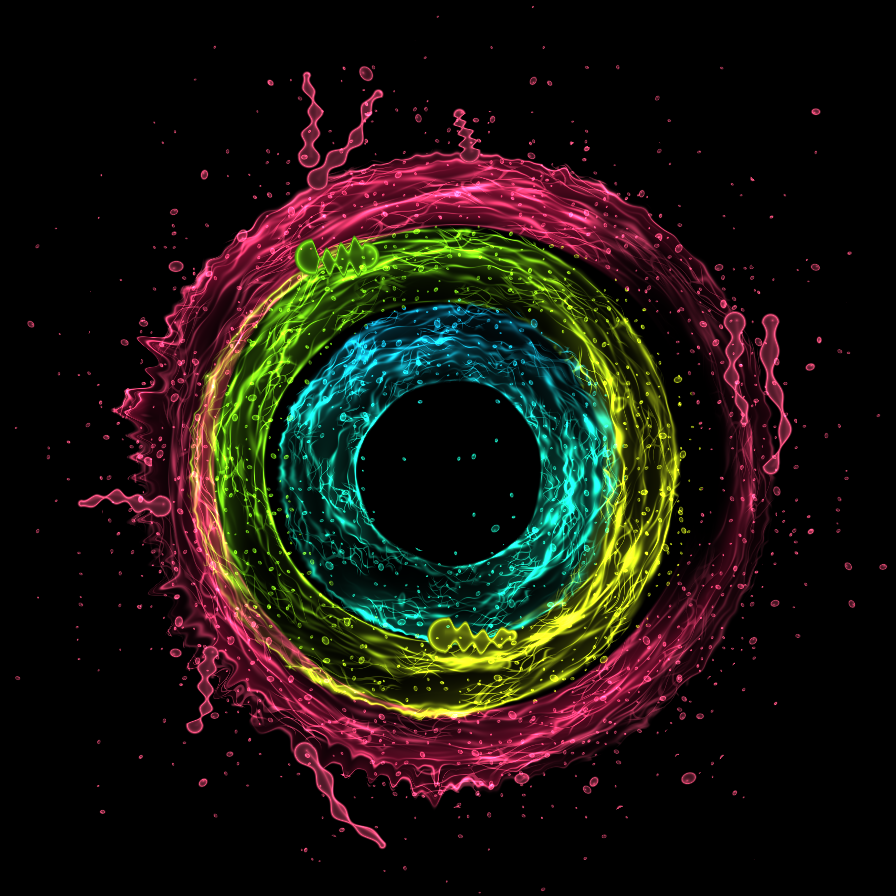
A WebGL 2 fragment shader for this background:

```glsl
#version 300 es
precision highp float;
// Three concentric rings of splashing liquid, pink, lime and teal, on black.
uniform vec2 u_resolution;
out vec4 fragColor;

const float TAU = 6.2831853;
const int STRANDS = 26;
// Rings: center.xy, inner and outer radius
const vec4 TEAL_RING = vec4(0.503, 0.472, 0.104, 0.191);
const vec4 LIME_RING = vec4(0.486, 0.475, 0.190, 0.274);
const vec4 PINK_RING = vec4(0.510, 0.478, 0.272, 0.354);
const vec3 PINK_FILM = vec3(0.52, 0.06, 0.20);
const vec3 PINK = vec3(0.98, 0.32, 0.50);
const vec3 LEAF = vec3(0.50, 0.92, 0.10);
const vec3 LEMON = vec3(0.86, 0.96, 0.12);
const vec3 AQUA = vec3(0.10, 0.92, 0.76);
const vec3 SKY = vec3(0.08, 0.72, 0.90);
// Splash arms: root.xy, tip.xy
const vec4 ARMS[8] = vec4[8](
  vec4(0.18, 0.435, 0.092, 0.446), vec4(0.345, 0.825, 0.35, 0.915),
  vec4(0.355, 0.80, 0.428, 0.89), vec4(0.524, 0.83, 0.514, 0.872),
  vec4(0.34, 0.16, 0.417, 0.05), vec4(0.86, 0.64, 0.868, 0.48),
  vec4(0.235, 0.27, 0.222, 0.19), vec4(0.82, 0.64, 0.822, 0.53));

float pixel;

float hash(vec2 p) {
  vec3 q = fract(p.xyx * vec3(0.1031, 0.1030, 0.0973));
  q += dot(q, q.yzx + 33.33);
  return fract((q.x + q.y) * q.z);
}
vec2 hash2(vec2 p) { return vec2(hash(p), hash(p + 71.7)); }

// Gap between the two nearest cell points; x wraps at the period
float cellGap(vec2 p, float period) {
  vec2 cell = floor(p), near = vec2(9.0);
  for (int j = -1; j <= 1; j++) for (int i = -1; i <= 1; i++) {
    vec2 c = cell + vec2(i, j);
    float d = length(c + hash2(vec2(mod(c.x, period), c.y)) - p);
    near = d < near.x ? vec2(d, near.x) : vec2(near.x, min(near.y, d));
  }
  return near.y - near.x;
}

// Liquid ring: x = translucent film, y = bright strands
vec2 ring(vec2 p, vec4 shape, float splash, float seed) {
  vec2 q = p - shape.xy;
  float a = atan(q.y, q.x), r = length(q), inner = shape.z, outer = shape.w, w = outer - inner;
  r += 0.002 * sin(3.0 * a + seed) + 0.001 * sin(7.0 * a + seed * 2.0);
  float t = (r - inner) / w;
  float spikes = pow(abs(sin(17.0 * a + 2.0 * sin(5.0 * a))), 5.0) * (0.6 + 0.4 * sin(7.0 * a))
    + 0.5 * pow(abs(sin(37.0 * a + 3.0 * sin(4.0 * a))), 4.0);
  r -= splash * spikes * smoothstep(0.6, 1.1, t) * (0.25 + smoothstep(0.0, 0.8, cos(a + 2.7)));
  float patches = smoothstep(-0.8, 0.4, sin(2.0 * a + seed + 3.0 * t) + sin(3.0 * a - 5.0 * t + seed * 1.7));
  float film = 0.0, glint = 0.0;
  for (int i = 0; i < STRANDS; i++) {
    vec2 h = hash2(vec2(float(i), seed));
    float phase = TAU * h.x;
    float lane = h.y + 0.28 * sin(a + phase) + 0.1 * sin(3.0 * a + phase * 2.0)
      + 0.03 * sin(11.0 * a + phase * 3.0) + 0.018 * sin(29.0 * a + phase * 5.0 + 2.0 * sin(5.0 * a));
    float d = r - inner - w * clamp(lane, 0.02 * h.y, 1.0 - 0.06 * h.y);
    float lit = pow(0.5 + 0.5 * sin(a * float(1 + i % 3) + phase * 4.0), 2.0);
    float width = mix(0.0009, 0.0026, fract(h.x * 7.0)) * (1.0 + 0.6 * sin(13.0 * a + phase));
    d /= max(width, 0.6 * pixel);
    glint += lit * exp(-d * d) * (0.8 + 0.5 * sin(31.0 * a + phase * 3.0));
    film += lit * exp(min(d * width, 0.0) / 0.014) * smoothstep(0.5, -0.5, d);
  }
  // Wavy rills, and a broken web of threads stretched along the ring
  float rill = sin(t * 20.0 + 3.0 * sin(3.0 * a + seed + 2.0 * t) + 1.6 * sin(8.0 * a - 6.0 * t)
    + 0.9 * sin(21.0 * a + 9.0 * t) + 0.5 * sin(47.0 * a - 14.0 * t));
  float period = floor(TAU * outer / 0.04);
  vec2 polar = vec2(a / TAU * period + 0.5 * sin(t * 9.0), r / 0.011 + sin(5.0 * a + seed) + 0.5 * sin(23.0 * a));
  float broken = smoothstep(-0.2, 0.8, sin(9.0 * a + 7.0 * t + seed) + 0.6 * sin(16.0 * a - 11.0 * t));
  glint += broken * (0.75 * exp(-rill * rill / 0.06) + 0.6 * smoothstep(0.13, 0.03, cellGap(polar, period)));
  film = (1.0 - exp(-0.7 * film)) * mix(0.35, 1.0, patches);
  float inside = smoothstep(inner - 0.003, inner + 0.001, r) * smoothstep(outer + 0.002, outer - 0.001, r);
  return vec2(film, glint * mix(0.5, 1.0, patches)) * inside;
}

// Tapering arm that pinches into beads, laid over a color
vec3 addArm(vec3 under, vec2 p, vec4 ends, float size, vec3 tint) {
  vec2 axis = ends.zw - ends.xy, q = p - ends.xy;
  float t = clamp(dot(q, axis) / dot(axis, axis), 0.0, 1.0), phase = ends.x * 40.0;
  q -= axis * t + vec2(-axis.y, axis.x) * 0.09 * sin(7.0 * t + phase) * t;
  float d = length(q) / size - mix(1.2, 0.4, t) - 0.4 * sin(23.0 * t + phase) - 0.5 * smoothstep(0.85, 1.0, t);
  float shine = exp(-abs(d + 0.2) / 0.15) + 0.8 * exp(-length(q / size - 0.3) / 0.2);
  return mix(under, tint * (0.3 + 0.8 * shine), smoothstep(pixel, -pixel, d * size));
}

// Scattered oval droplets, one candidate in each grid cell
float drops(vec2 p, float count, float chance) {
  vec2 cell = floor(p * count), h = hash2(cell + count);
  vec2 q = fract(p * count) - 0.3 - 0.4 * h;
  float tilt = TAU * h.x, size = mix(0.1, 0.26, h.y * h.y), soft = pixel * count;
  q = mat2(cos(tilt), -sin(tilt), sin(tilt), cos(tilt)) * q * vec2(1.0, 1.35);
  float d = length(q) - size;
  float rim = exp(-abs(d + 0.03) / 0.035) + exp(-length(q - size * 0.3) / 0.05);
  return step(hash(cell + count + 31.0), chance) * smoothstep(soft, -soft, d) * (0.3 + rim);
}

void main() {
  float extent = min(u_resolution.x, u_resolution.y);
  pixel = 1.0 / extent;
  vec2 p = (gl_FragCoord.xy - 0.5 * u_resolution) / extent + 0.5;
  vec2 q = p - PINK_RING.xy;
  float r = length(q);
  // Hues drift across the lime and teal rings
  vec3 lime = mix(LEAF, LEMON, smoothstep(-0.2, 0.2, q.x - 0.7 * q.y));
  vec3 teal = mix(AQUA, SKY, smoothstep(0.0, 0.17, q.y));

  // Rings; the pink one thins to a faint crescent on the right
  vec2 outer = ring(p, PINK_RING, 0.022, 3.0);
  float crescent = smoothstep(0.45, 0.95, cos(atan(q.y, q.x) - 0.12));
  outer *= mix(1.0, 0.6 * smoothstep(0.29, 0.32, r), crescent);
  vec2 middle = ring(p, LIME_RING, 0.004, 8.0), core = ring(p, TEAL_RING, 0.003, 14.0);
  vec3 color = PINK_FILM * outer.x + PINK * outer.y * 0.7;
  color += lime * (middle.x * 0.28 + middle.y * 0.8) + teal * (core.x * 0.32 + core.y * 0.8);

  // Splash arms, then a large bead on each inner seam
  for (int i = 0; i < 8; i++) color = addArm(color, p, ARMS[i], 0.008, PINK);
  color = addArm(color, p, vec4(0.408, 0.714, 0.35, 0.708), 0.016, lime);
  color = addArm(color, p, vec4(0.497, 0.291, 0.57, 0.284), 0.013, lime);

  // Droplets take the hue of their zone and grow rare outward
  vec3 hue = r < 0.188 ? teal : (r < 0.275 ? lime : PINK);
  float chance = r < 0.1 ? 0.2 : 0.4 * exp(-max(r - 0.34, 0.0) / 0.05);
  float spray = drops(p, 28.0, chance * 0.6 * step(0.34, r)) + drops(p, 48.0, chance * 0.8)
    + drops(p, 85.0, chance * step(0.1, r));
  fragColor = vec4(min(color + hue * spray * 0.7, 1.0), 1.0);
}
```
